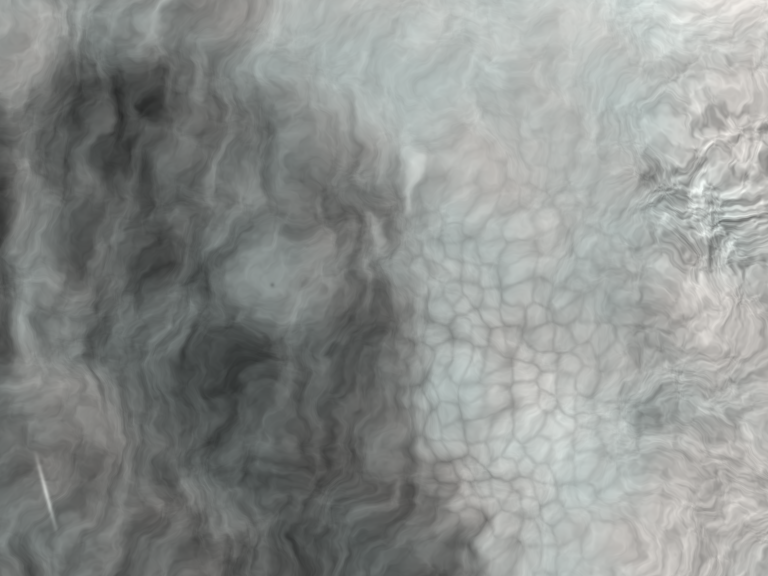
Reproduce this texture procedurally as a Shadertoy shader.

```glsl
// Storm sky: a dark, streaked veil on the left meets a pale bank of cobbled cloud.
// Soft blobs set the broad light; warped gradient noise, cellular puffs and
// slope-lit relief add the wisps, the cobbles and the crags.

vec2 hash2(vec2 p) {
    vec3 q = fract(vec3(p.xyx) * vec3(0.1031, 0.1030, 0.0973));
    q += dot(q, q.yzx + 33.33);
    return fract((q.xx + q.yz) * q.zy);
}

float cornerSlope(vec2 cell, vec2 offset) {
    float angle = 6.2832 * hash2(cell).x;
    return dot(vec2(cos(angle), sin(angle)), offset);
}

float gradientNoise(vec2 p) {
    vec2 i = floor(p), f = fract(p);
    vec2 u = f * f * f * (f * (f * 6.0 - 15.0) + 10.0);
    vec2 e = vec2(1.0, 0.0);
    float low = mix(cornerSlope(i, f), cornerSlope(i + e.xy, f - e.xy), u.x);
    float high = mix(cornerSlope(i + e.yx, f - e.yx), cornerSlope(i + e.xx, f - e.xx), u.x);
    return 1.4 * mix(low, high, u.y);
}

float fbm(vec2 p, int octaves) {
    float sum = 0.0, amplitude = 0.5;
    for (int i = 0; i < octaves; i++) {
        sum += amplitude * gradientNoise(p);
        p = mat2(1.6, 1.2, -1.2, 1.6) * p + 17.3;
        amplitude *= 0.5;
    }
    return sum;
}

// Rounded cloud cells: x is the dome height, y the closeness to a crease.
vec2 puffs(vec2 p) {
    vec2 i = floor(p), f = fract(p);
    float nearest = 8.0, second = 8.0;
    for (int y = -1; y <= 1; y++)
    for (int x = -1; x <= 1; x++) {
        vec2 cell = vec2(x, y);
        float d = length(cell + 0.1 + 0.8 * hash2(i + cell) - f);
        second = min(second, max(nearest, d));
        nearest = min(nearest, d);
    }
    return vec2(1.0 - nearest * nearest, 1.0 - smoothstep(0.0, 0.35, second - nearest));
}

float blob(vec2 p, vec2 center, vec2 radius) {
    vec2 d = (p - center) / radius;
    return exp(-dot(d, d));
}

// Soft line that fades toward both ends.
float strand(vec2 p, vec2 a, vec2 b, float width) {
    vec2 axis = b - a;
    float t = clamp(dot(p - a, axis) / dot(axis, axis), 0.0, 1.0);
    float d = length(p - a - axis * t) / width;
    return exp(-d * d) * sin(3.1416 * t);
}

float veilLight(vec2 p) {
    float light = 0.41 + 0.17 * smoothstep(0.82, 1.0, p.y);
    light -= 0.12 * blob(p, vec2(0.21, 0.77), vec2(0.13, 0.12));
    light -= 0.15 * blob(p, vec2(0.32, 0.53), vec2(0.11, 0.06));
    light -= 0.15 * blob(p, vec2(0.45, 0.38), vec2(0.09, 0.07));
    light -= 0.11 * blob(p, vec2(0.58, 0.10), vec2(0.17, 0.20));
    light += 0.15 * blob(p, vec2(0.49, 0.55), vec2(0.08, 0.10));
    light += 0.14 * blob(p, vec2(0.55, 0.86), vec2(0.10, 0.08));
    light += 0.06 * blob(p, vec2(0.17, 0.30), vec2(0.10, 0.15));
    return light + 0.08 * blob(p, vec2(0.04, 0.60), vec2(0.05, 0.50));
}

float bankLight(vec2 p) {
    float light = 0.70 + 0.17 * blob(p, vec2(1.28, 1.02), vec2(0.45, 0.20));
    light += 0.09 * blob(p + vec2(0.4 * p.y, 0.0), vec2(1.06, 0.16), vec2(0.09, 0.25));
    light += 0.10 * blob(p, vec2(1.21, 0.48), vec2(0.08, 0.05));
    light -= 0.17 * blob(p, vec2(1.15, 0.67), vec2(0.05, 0.03));
    light -= 0.14 * blob(p, vec2(1.17, 0.28), vec2(0.05, 0.04));
    return light - 0.08 * blob(p, vec2(1.14, 0.43), vec2(0.06, 0.07));
}

void mainImage(out vec4 fragColor, in vec2 fragCoord) {
    vec2 p = fragCoord / iResolution.y;
    p.x += 0.5 * (4.0 / 3.0 - iResolution.x / iResolution.y);
    vec2 drift = vec2(fbm(p * 4.0 + 3.0, 5), fbm(p * 4.0 + 41.0, 5));
    vec2 warped = p + 0.13 * drift;

    // Cobbled bank with a ragged lower edge
    vec2 puff = puffs((p + 0.045 * drift) * vec2(27.0, 25.0) + 1.2 * drift.yx);
    float border = 0.82 - 0.12 * smoothstep(0.0, 0.25, p.y) - 0.28 * smoothstep(0.6, 1.0, p.y);
    float softness = mix(0.07, 0.15, smoothstep(0.0, 0.6, p.y));
    float cobbled = blob(p, vec2(0.90, 0.32), vec2(0.22, 0.40));
    float reach = warped.x - border + 0.13 * cobbled * (puff.x - 0.75);
    float bank = smoothstep(-softness, softness, reach);
    float tone = mix(veilLight(warped), bankLight(warped), bank);
    tone += cobbled * bank * (0.13 * (puff.x - 0.78) - 0.055 * puff.y);

    // Billows and long falling streaks
    float veil = 1.0 - 0.65 * bank;
    vec2 fall = vec2(warped.x - 0.18 * warped.y + 0.06 * drift.y, warped.y);
    tone += 0.20 * veil * fbm(warped * vec2(7.0, 5.0) + 9.0, 5);
    tone += 0.17 * veil * fbm(fall * vec2(25.0, 6.0), 4);
    tone += 0.07 * fbm(warped * 26.0 + 5.0, 4);

    // Crags lit from the upper left
    float crag = smoothstep(1.0, 1.2, p.x) * (1.0 - 0.5 * smoothstep(0.8, 1.0, p.y));
    crag *= 0.45 + blob(p, vec2(1.26, 0.67), vec2(0.12, 0.14));
    float relief = fbm(warped * 20.0, 4) - fbm((warped + vec2(-0.005, 0.006)) * 20.0, 4);
    tone += relief * (0.10 + 0.55 * crag);

    // Single wisps, the shaded left rim and a speck
    tone += 0.15 * strand(warped, vec2(0.60, 0.65), vec2(0.65, 0.51), 0.014);
    tone += 0.10 * strand(warped, vec2(0.68, 0.60), vec2(0.74, 0.78), 0.012);
    tone += 0.28 * strand(p, vec2(0.06, 0.22), vec2(0.10, 0.07), 0.004);
    tone -= 0.16 * blob(p, vec2(0.0, 0.58), vec2(0.018, 0.22));
    tone -= 0.12 * blob(p, vec2(0.473, 0.505), vec2(0.004));

    // Nearly neutral greys, from warm to teal
    float cool = clamp(0.6 + 1.4 * drift.x - 0.5 * smoothstep(1.0, 1.3, p.x)
        + 0.4 * blob(p, vec2(0.5, 0.5), vec2(0.2)), 0.0, 1.0);
    vec3 tint = mix(vec3(1.01, 0.995, 0.975), vec3(0.955, 1.01, 1.0), cool);
    fragColor = vec4(clamp(tone, 0.17, 0.97) * tint, 1.0);
}
```
